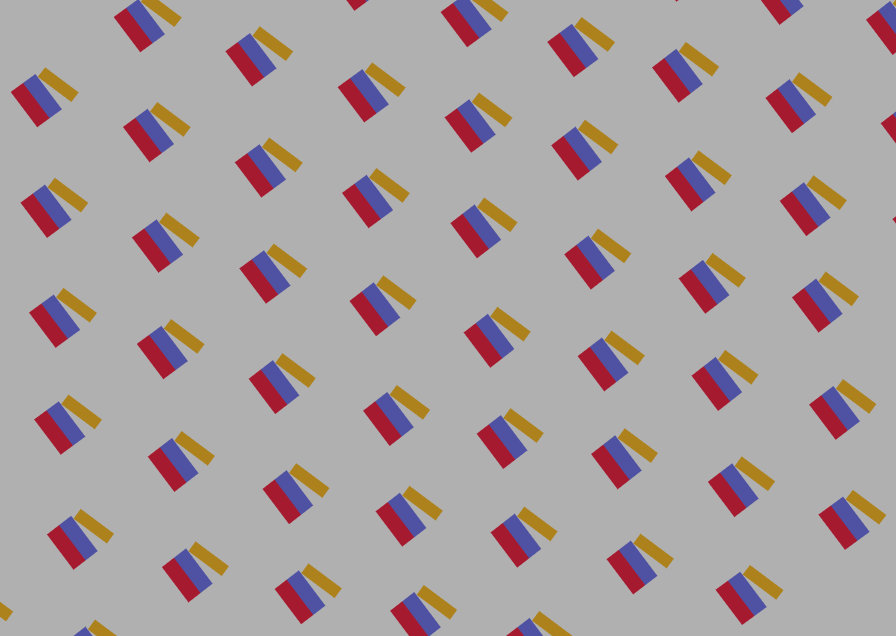
Give the GLSL for this pattern, as a WebGL 1 fragment shader.

```glsl
precision highp float;
// Slanted brick-laid rows of three-bar motifs in red, blue and gold on grey, each row drifting slightly.

uniform vec2 u_resolution;

// Lengths are in canvas heights, angles in radians.
const vec3 GROUND = vec3(0.69, 0.69, 0.69);
const vec3 RED = vec3(0.65, 0.10, 0.19);
const vec3 BLUE = vec3(0.31, 0.32, 0.64);
const vec3 GOLD = vec3(0.68, 0.51, 0.11);

const float GRID_ANGLE = 0.6458;
const vec2 PITCH = vec2(0.2003, 0.1421);      // along a row, between rows
const float FIRST_ROW = 0.1694;               // distance of row 0 from the top left corner
const float LAST_ROW = 9.0;
const float ROW_STAGGER = 0.5;                // brick offset per row
const float TILT_PIVOT = 0.275;               // point along a row that its tilt turns about

const vec2 BAR_HALF = vec2(0.0120, 0.0347);   // red and blue bars
const vec2 GOLD_HALF = vec2(0.0095, 0.0328);
const float GOLD_OFFSET = 0.0427;
const float GOLD_TILT = 0.283;
const float MOTIF_MIDDLE = 0.024;             // keeps the whole motif inside one repeat

const float PI = 3.14159265;

mat2 rotation(float angle) {
  float c = cos(angle), s = sin(angle);
  return mat2(c, s, -s, c);
}

float boxDistance(vec2 p, vec2 halfSize) {
  vec2 d = abs(p) - halfSize;
  return length(max(d, 0.0)) + min(max(d.x, d.y), 0.0);
}

float coverage(float dist, float pixel) {
  return clamp(0.5 - dist / pixel, 0.0, 1.0);
}

// Slow sideways drift of a row
float rowShift(float row) {
  float a = PI * (row - 0.5) / 8.0;
  return -0.0042 - 0.054 * cos(a) + 0.0123 * cos(2.0 * a) + 0.0101 * sin(2.0 * a);
}

// Uneven spacing between rows
float rowLift(float row) {
  return 0.0076 * sin(PI * row / 9.0) + 0.0042 * cos(2.0 * PI * (row - 2.0) / 3.3);
}

// Small slope of a row against the grid
float rowTilt(float row) {
  float a = 2.0 * PI * (row - 3.5) / 9.5;
  return -0.0165 * sin(a) - 0.0073 * sin(3.0 * a);
}

vec3 drawMotif(vec2 p, float pixel) {
  // Red and blue share one block, split along its middle
  vec3 block = mix(RED, BLUE, coverage(-p.x, pixel));
  float blockDist = boxDistance(p, vec2(2.0 * BAR_HALF.x, BAR_HALF.y));

  // The gold bar leans away from the block
  vec2 goldPos = rotation(GOLD_TILT) * (p - vec2(GOLD_OFFSET, 0.0));
  float goldDist = boxDistance(goldPos, GOLD_HALF);

  vec3 color = mix(GROUND, GOLD, coverage(goldDist, pixel));
  return mix(color, block, coverage(blockDist, pixel));
}

void main() {
  float pixel = 1.0 / u_resolution.y;
  vec2 fromTop = vec2(gl_FragCoord.x, u_resolution.y - gl_FragCoord.y) * pixel;

  // Grid axes: x runs up and right along a row, y runs down and right across rows
  vec2 grid = rotation(GRID_ANGLE) * fromTop;
  float row = floor((grid.y - FIRST_ROW) / PITCH.y + 0.5);

  vec2 local;
  local.y = grid.y - FIRST_ROW - row * PITCH.y
          - rowLift(row) - rowTilt(row) * (grid.x - TILT_PIVOT);
  float along = grid.x - rowShift(row) + ROW_STAGGER * row * PITCH.x;
  local.x = mod(along - MOTIF_MIDDLE + 0.5 * PITCH.x, PITCH.x)
          - 0.5 * PITCH.x + MOTIF_MIDDLE;

  vec3 color = GROUND;
  if (row >= 0.0 && row <= LAST_ROW) color = drawMotif(local, pixel);
  gl_FragColor = vec4(color, 1.0);
}
```
